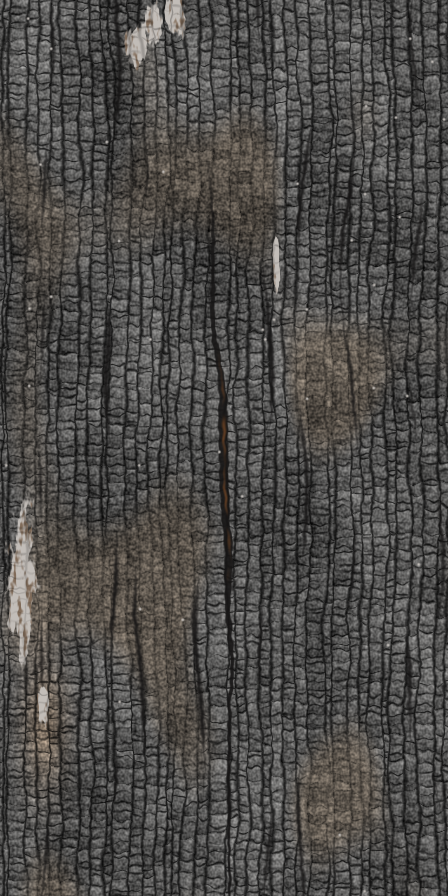
Reproduce this texture procedurally as a Shadertoy shader.

```glsl
#define COLUMNS 36.0
#define ROWS 42.0
#define FISSURES 9.0
#define CHAR_TONE 0.365
#define CRACK_DEPTH 0.68
#define GRAIN 0.17
#define SOOT vec3(0.085, 0.08, 0.08)
#define ASH vec3(0.76, 0.74, 0.72)
#define TAN vec3(0.50, 0.42, 0.35)
#define RUST vec3(0.40, 0.25, 0.14)

float hash(vec2 p) {
    vec3 q = fract(p.xyx * 0.1031);
    q += dot(q, q.yzx + 33.33);
    return fract((q.x + q.y) * q.z);
}

float corner(vec2 cell, vec2 offset) {
    float angle = 6.2832 * hash(cell);
    return dot(vec2(cos(angle), sin(angle)), offset);
}

// Gradient noise, about -0.6 to 0.6
float noise(vec2 p) {
    vec2 i = floor(p), f = p - i;
    vec2 u = f * f * f * (f * (f * 6.0 - 15.0) + 10.0);
    vec2 e = vec2(1.0, 0.0);
    return mix(mix(corner(i, f), corner(i + e, f - e), u.x),
               mix(corner(i + e.yx, f - e.yx), corner(i + 1.0, f - 1.0), u.x), u.y);
}

// Wandering border with number i
float border(float i, float along, float seed) {
    return i + 0.7 * (hash(vec2(i, seed)) - 0.5) + 0.4 * noise(vec2(along, i * 3.7 + seed));
}

// Irregular strips: strip number, distance to the low and high border
vec3 strips(float p, float along, float seed) {
    float i = floor(p);
    if (p < border(i, along, seed)) i -= 1.0;
    else if (p >= border(i + 1.0, along, seed)) i += 1.0;
    return vec3(i, p - border(i, along, seed), border(i + 1.0, along, seed) - p);
}

float line(float dist, float width) {
    return 1.0 - smoothstep(0.0, max(width, 1.0 / iResolution.x), dist);
}

// Ragged sliver of bare wood: centre in xy, radii in zw
float sliver(vec2 uv, vec4 shape) {
    float d = length((uv - shape.xy) / shape.zw);
    d += 0.8 * noise(uv * vec2(45.0, 14.0)) + 0.3 * noise(uv * vec2(150.0, 60.0));
    return 1.0 - smoothstep(0.75, 0.95, d);
}

void mainImage(out vec4 fragColor, in vec2 fragCoord) {
    vec2 uv = fragCoord / iResolution.x;
    float px = 1.0 / iResolution.x;

    // Grain direction bends slowly, edges are slightly jagged
    vec2 w = uv;
    w.x += 0.03 * noise(uv * vec2(3.0, 1.5)) + 0.006 * noise(uv * vec2(12.0, 9.0));
    w += 0.004 * vec2(noise(uv * 55.0), noise(uv * 50.0 + 31.0));

    // Blocks: vertical columns, each broken into its own rows
    vec3 col = strips(w.x * COLUMNS, w.y * 9.0, 1.0);
    float density = ROWS * (0.8 + 0.5 * hash(vec2(col.x, 7.0)));
    vec3 row = strips(w.y * density + 5.0 * hash(vec2(col.x, 3.0)),
                      w.x * COLUMNS * 1.4, col.x * 13.0 + 5.0);
    float block = hash(row.x + vec2(0.0, col.x * 17.0));

    // Fine cracks, fading on worn ground
    float worn = smoothstep(0.08, 0.36, noise(uv * vec2(4.0, 2.2) + 8.0));
    float wide = 0.0058 + 0.006 * noise(vec2(w.x * 30.0, w.y * 7.0));
    float thin = 0.0042 + 0.004 * noise(uv * vec2(28.0, 24.0) + 5.0);
    float upright = line(min(col.y, col.z) / COLUMNS, wide);
    float level = line(min(row.y, row.z) / density, thin);
    level *= clamp(0.75 + 1.1 * noise(uv * 20.0 + 60.0), 0.2, 1.0);
    float crack = max(upright, level) * (1.0 - 0.6 * worn);

    // Long fissures that open and close along the trunk
    vec3 gap = strips(w.x * FISSURES, w.y * 2.5, 21.0);
    float id = gap.x + step(gap.z, gap.y);
    float gate = smoothstep(-0.1, 0.3, noise(vec2(id * 5.13, uv.y * 3.0)));
    float deep = gate * line(min(gap.y, gap.z) / FISSURES, 0.009 * gate);

    // Char surface: block tone, lit upper faces, grain
    float tone = CHAR_TONE + 0.11 * (block - 0.5);
    tone += 0.06 * (hash(vec2(col.x, 11.0)) - 0.5) + 0.14 * noise(uv * vec2(5.0, 3.0));
    tone += 0.055 * (row.y - row.z) / (row.y + row.z) * (1.0 - worn);
    tone += 0.03 * (col.y - col.z) / (col.y + col.z);
    tone += GRAIN * (noise(uv * vec2(85.0, 110.0)) + noise(uv * vec2(190.0, 170.0)));
    vec3 color = tone * vec3(1.005, 1.0, 0.99);
    color = mix(color, color * vec3(1.07, 0.99, 0.90), worn);
    color *= 1.0 - CRACK_DEPTH * crack;
    color = mix(color, SOOT, 0.85 * deep);

    // Brown stain around the lower left
    float stain = exp(-dot((uv - vec2(0.1, 0.38)) / vec2(0.05, 0.14),
                           (uv - vec2(0.1, 0.38)) / vec2(0.05, 0.14)));
    color = mix(color, color * vec3(1.3, 1.16, 1.02), stain);

    // Bare wood slivers
    vec4 slivers[6] = vec4[6](
        vec4(0.048, 0.70, 0.032, 0.18), vec4(0.305, 1.90, 0.022, 0.06),
        vec4(0.345, 1.94, 0.018, 0.07), vec4(0.392, 1.97, 0.022, 0.06),
        vec4(0.617, 1.40, 0.008, 0.08), vec4(0.095, 0.42, 0.016, 0.05));
    float bare = 0.0;
    for (int i = 0; i < 6; i++) bare = max(bare, sliver(uv, slivers[i]));
    float streak = noise(uv * vec2(80.0, 14.0)) + 0.5 * noise(uv * vec2(160.0, 70.0));
    vec3 wood = mix(ASH, TAN, smoothstep(0.0, 0.45, streak));
    color = mix(color, wood * (1.0 - 0.25 * crack), bare);

    // Central split with rust-coloured wood inside
    float middle = 0.512 - 0.045 * smoothstep(0.6, 1.7, uv.y)
                 + 0.02 * noise(vec2(uv.y * 5.0, 3.0)) + 0.005 * noise(uv * 40.0);
    float open = exp(-pow((uv.y - 0.93) / 0.32, 2.0));
    float side = uv.x - middle;
    float reach = 1.0 - smoothstep(1.4, 1.75, uv.y);
    float halfWidth = 0.003 + 0.007 * open;
    float split = reach * (1.0 - smoothstep(halfWidth - px, halfWidth + px, abs(side)));
    color = mix(color, SOOT, 0.9 * split);
    float inner = line(abs(side - 0.002), 0.006) * smoothstep(0.4, 0.8, open);
    inner *= smoothstep(-0.25, 0.2, noise(uv * vec2(30.0, 16.0)));
    color = mix(color, RUST, 0.85 * inner);

    // Scattered ash flecks
    vec2 cell = floor(uv * 40.0);
    vec2 spot = 0.3 + 0.4 * vec2(hash(cell + 71.0), hash(cell + 137.0));
    float fleck = line(length(fract(uv * 40.0) - spot) / 40.0, 0.0055);
    color = mix(color, ASH, fleck * step(0.985, hash(cell + 19.0)));

    fragColor = vec4(clamp(color, 0.0, 1.0), 1.0);
}
```
